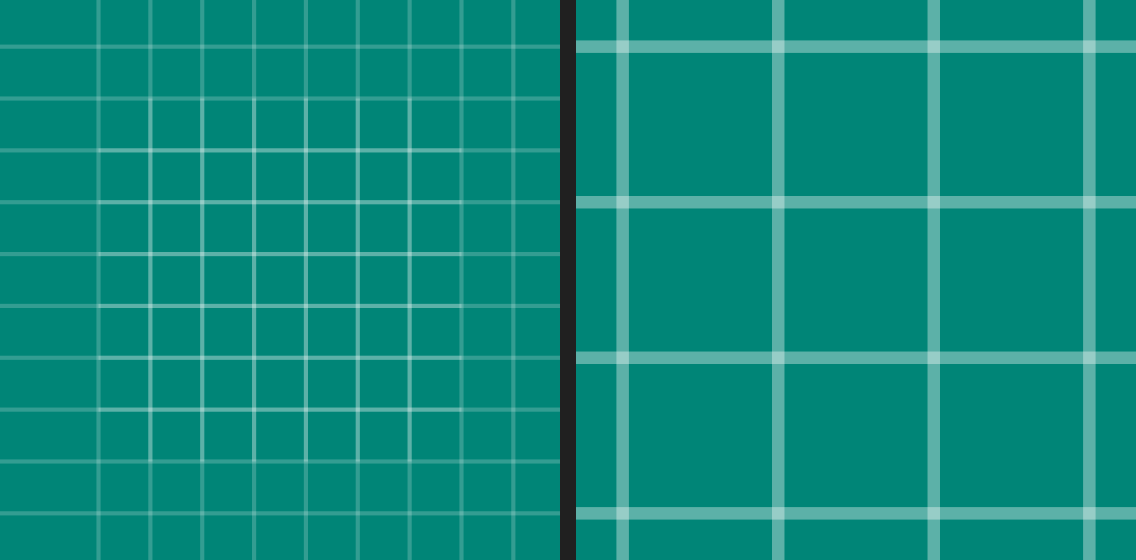
Left, the full canvas; right, a detail of the centre.
Give the GLSL for this pattern, as a Shadertoy shader.

```glsl
// A flat teal sheet ruled with translucent white lines on a 108-unit canvas.
// An outer grid crosses the whole sheet; a second set of lines brightens the
// middle. Each family of lines is a clamped repeat with box-filtered edges.

const float CANVAS = 108.0;      // canvas size in design units
const float PITCH = 10.0;        // distance between lines
const float LINE_WIDTH = 0.8;
const float LINE_ALPHA = 0.2;
const vec3 TEAL = vec3(0.0, 0.5216, 0.4667);
const vec3 WHITE = vec3(1.0);

// Share of a pixel centred at x that lies between lo and hi
float spanCoverage(float x, float lo, float hi, float pixel) {
    float overlap = min(hi, x + 0.5 * pixel) - max(lo, x - 0.5 * pixel);
    return clamp(overlap / pixel, 0.0, 1.0);
}

// Parallel lines at first, first + PITCH, ... up to last
float ruledLines(float x, float first, float last, float pixel) {
    float nearest = first + PITCH * round((x - first) / PITCH);
    float d = x - clamp(nearest, first, last);
    return spanCoverage(d, -0.5 * LINE_WIDTH, 0.5 * LINE_WIDTH, pixel);
}

// Lay one translucent white layer over a colour
vec3 overlay(vec3 base, float coverage) {
    return mix(base, WHITE, LINE_ALPHA * coverage);
}

void mainImage(out vec4 fragColor, in vec2 fragCoord) {
    // Design units, measured from the top left
    float pixel = CANVAS / iResolution.y;
    vec2 p = fragCoord * pixel;
    p.y = CANVAS - p.y;

    // Outer grid: nine columns, ten rows, edge to edge
    vec3 color = TEAL;
    color = overlay(color, ruledLines(p.x, 19.0, 99.0, pixel));
    color = overlay(color, ruledLines(p.y, 9.0, 99.0, pixel));

    // Inner grid: six lines each way, ending at the inner square
    float insideX = spanCoverage(p.x, 19.0, 89.0, pixel);
    float insideY = spanCoverage(p.y, 19.0, 89.0, pixel);
    color = overlay(color, ruledLines(p.x, 29.0, 79.0, pixel) * insideY);
    color = overlay(color, ruledLines(p.y, 29.0, 79.0, pixel) * insideX);

    fragColor = vec4(color, 1.0);
}
```
